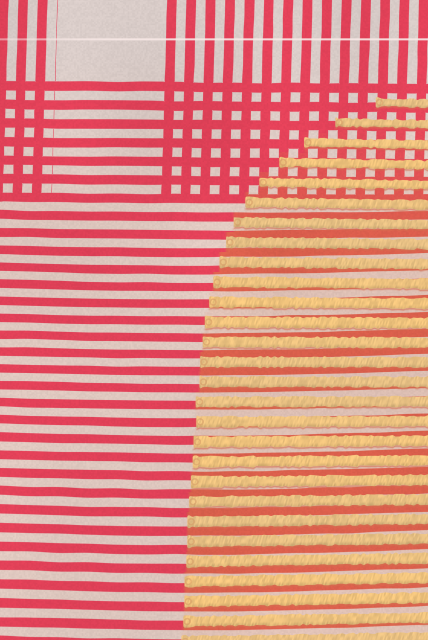
Write a WebGL 1 fragment shader that draws this pattern.

```glsl
precision highp float;
// Red and cream woven stripes with a checked band and rows of yellow couched thread.
uniform vec2 u_resolution;

const vec3 CREAM = vec3(0.875, 0.785, 0.750);
const vec3 GREY_CREAM = vec3(0.845, 0.795, 0.780);
const vec3 RED = vec3(0.885, 0.255, 0.345);
const vec3 ORANGE = vec3(0.860, 0.375, 0.300);
const vec3 YELLOW = vec3(0.930, 0.755, 0.480);
const vec3 PALE_YELLOW = vec3(0.890, 0.740, 0.510);
const float PI = 3.14159265;
const float RED_PITCH = 0.0278;
const float WARP_PITCH = 0.0302;
const float THREAD_PITCH = 0.0312;
const float FIRST_THREAD = 0.160;

float hash(vec2 p) {
  p = fract(p * vec2(0.1031, 0.1030));
  p += dot(p, p.yx + 33.33);
  return fract((p.x + p.y) * p.x);
}

float noise(vec2 p) {
  vec2 i = floor(p);
  vec2 f = fract(p);
  f = f * f * (3.0 - 2.0 * f);
  return mix(mix(hash(i), hash(i + vec2(1.0, 0.0)), f.x),
             mix(hash(i + vec2(0.0, 1.0)), hash(i + 1.0), f.x), f.y);
}

// Soft step from 0 to 1 as x passes edge
float edge(float at, float x, float blur) {
  return smoothstep(at - blur, at + blur, x);
}

// Band centred on each whole number of c
float stripe(float c, float duty, float blur) {
  return 1.0 - edge(0.5 * duty, abs(fract(c + 0.5) - 0.5), blur);
}

// Row number of the horizontal stripes, with the sag of the cloth
float weftRow(vec2 p) {
  float across = p.x * 1.5;
  float sag = mix(4.0 * across, 5.0 * sin(PI * across) - 2.0 * across,
                  smoothstep(0.22, 0.45, p.y)) / 768.0;
  float drift = 0.0072 * sin(2.0 * PI * (p.y - 0.134) / 0.768);
  float wobble = 0.0016 * (noise(p * vec2(22.0, 30.0)) - 0.5);
  return (p.y - 0.1335 - sag - drift - wobble) / RED_PITCH;
}

// Two groups of vertical stripes with a plain panel between
float warpStripes(vec2 p, float blur) {
  float x = p.x + 0.03 * p.y + 0.001 * (noise(p * 40.0) - 0.5);
  float left = stripe((x - 0.0665) / WARP_PITCH, 0.49, blur) * (1.0 - edge(0.09, x, 0.001));
  float right = stripe((x - 0.268) / WARP_PITCH, 0.50, blur) * edge(0.255, x, 0.001);
  return left + right;
}

// Left end of thread number k
float threadStart(float k) {
  return 0.327 - 0.00163 * k + 0.259 * exp(-0.28 * k);
}

void main() {
  vec2 uv = gl_FragCoord.xy / u_resolution;
  vec2 p = vec2(uv.x * 0.6667, 1.0 - uv.y);
  float soft = max(0.0011, 0.7 / u_resolution.y);

  // Threads: tilt each row about its left end
  float k = max(0.0, floor((p.y - FIRST_THREAD) / THREAD_PITCH + 0.5));
  float slope = mix(0.022, -0.016, clamp((p.y - 0.16) / 0.75, 0.0, 1.0));
  float tilt = slope * max(0.0, p.x - threadStart(k));
  k = max(0.0, floor((p.y - tilt - FIRST_THREAD) / THREAD_PITCH + 0.5));
  float along = p.x - threadStart(k) - 0.004 * (hash(vec2(k, 7.0)) - 0.5);
  float across = p.y - tilt - FIRST_THREAD - k * THREAD_PITCH;
  float fray = 0.0026 * (noise(vec2(p.x * 180.0, k * 5.0)) - 0.5);
  float halfWidth = mix(0.0062, 0.0082, smoothstep(0.0, 10.0, k)) + fray
                  + 0.0014 * exp(-max(along, 0.0) * 120.0);
  vec2 corner = vec2(0.003 - along, abs(across) - halfWidth + 0.003);
  float outline = length(max(corner, 0.0)) + min(max(corner.x, corner.y), 0.0) - 0.003;
  float thread = 1.0 - edge(0.0, outline, soft);
  float stitched = edge(0.0, along, 0.003) * edge(0.15, p.y, 0.01);

  // Woven cloth
  float row = weftRow(p);
  float weft = stripe(row, 0.50, soft / RED_PITCH) * edge(-0.5, row, 0.04);
  float warp = warpStripes(p, soft / WARP_PITCH) * (1.0 - edge(0.315, p.y, soft));
  float red = max(weft, warp);
  vec3 ground = mix(GREY_CREAM, CREAM, smoothstep(0.05, 0.35, p.y));
  ground = mix(ground, vec3(0.875, 0.745, 0.695), 0.7 * stitched * smoothstep(0.2, 0.4, p.y));
  vec3 dye = mix(RED, ORANGE, stitched * smoothstep(0.14, 0.4, p.y));
  vec3 color = mix(ground, dye, red);

  // Weave grain and broad creases
  color *= 1.0 + 0.05 * (noise(p * 420.0) - 0.5);
  color *= 1.0 + 0.05 * (noise(p * vec2(9.0, 5.0) + 3.0) - 0.5);

  // Orange shade along the lower side of each thread
  float under = exp(-pow((across - halfWidth - 0.0012) / 0.0018, 2.0)) * stitched;
  color = mix(color, vec3(0.83, 0.43, 0.31), 0.6 * under);

  // Thread body with fine cross fibres and looped ends
  float fibre = noise(vec2(p.x * 430.0 + across * 120.0, across * 150.0 + k * 9.0));
  vec3 yarn = mix(YELLOW, PALE_YELLOW, 0.5 + 0.5 * sin(k * 0.87 + 2.0));
  yarn *= 0.95 + 0.13 * fibre - 0.09 * smoothstep(0.2, 1.0, across / halfWidth);
  float loop = abs(length(vec2(along - 0.006, across)) - 0.0045);
  yarn = mix(yarn, vec3(0.82, 0.58, 0.38), 0.45 * (1.0 - smoothstep(0.0005, 0.002, loop)));
  color = mix(color, yarn, thread);

  // Pale line across the top
  float line = 1.0 - edge(0.0016, abs(p.y - 0.0615), soft);
  color = mix(color, vec3(0.97, 0.91, 0.90), line * mix(0.5, 0.9, smoothstep(0.0, 0.2, p.x)));

  gl_FragColor = vec4(color, 1.0);
}
```
